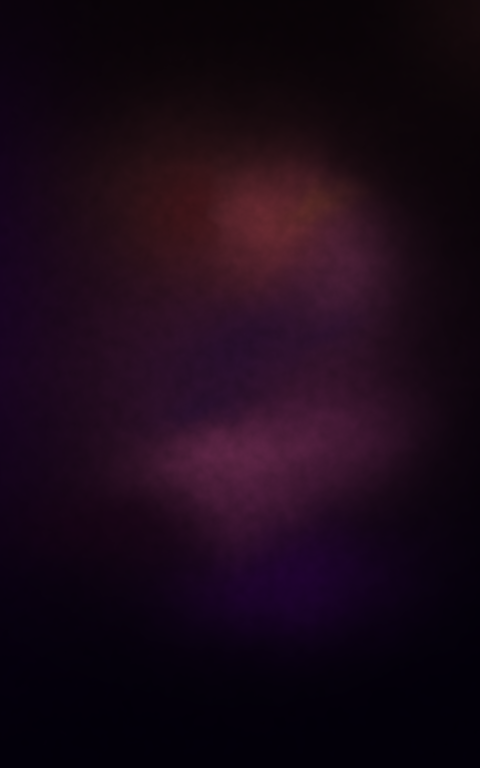
Write a Shadertoy shader that draws this background.

```glsl
const vec3 FLOOR_DARK = vec3(0.010, 0.000, 0.035);
const vec3 ROOF_DARK = vec3(0.034, 0.014, 0.026);
const vec3 SIDE_VIOLET = vec3(0.075, 0.000, 0.135);
const vec3 CORNER_BROWN = vec3(0.100, 0.045, 0.055);
const vec3 PLUM_HAZE = vec3(0.215, 0.075, 0.170);
const vec3 EMBER = vec3(0.220, 0.100, 0.100);
const vec3 DARK_RED = vec3(0.230, 0.070, 0.085);
const vec3 ROSE = vec3(0.420, 0.165, 0.195);
const vec3 COPPER = vec3(0.370, 0.190, 0.135);
const vec3 MAUVE = vec3(0.330, 0.140, 0.245);
const vec3 SHADOW_PURPLE = vec3(0.145, 0.055, 0.170);
const vec3 PINK = vec3(0.375, 0.150, 0.275);
const vec3 BERRY = vec3(0.280, 0.100, 0.225);
const vec3 MAROON_SHADOW = vec3(0.090, 0.015, 0.080);
const vec3 DEEP_VIOLET = vec3(0.135, 0.010, 0.210);

const float WARP_SCALE = 9.0;
const float WARP_AMOUNT = 0.045;
const float FRAY_SCALE = 42.0;
const float FRAY_AMOUNT = 0.026;
const float GRAIN_SCALE = 75.0;
const float GRAIN_AMOUNT = 0.24;

float hash(vec2 p) {
    vec3 q = fract(vec3(p.xyx) * 0.1031);
    q += dot(q, q.yzx + 33.33);
    return fract((q.x + q.y) * q.z);
}

float noise(vec2 p) {
    vec2 cell = floor(p), f = fract(p);
    f = f * f * (3.0 - 2.0 * f);
    float low = mix(hash(cell), hash(cell + vec2(1, 0)), f.x);
    float high = mix(hash(cell + vec2(0, 1)), hash(cell + vec2(1, 1)), f.x);
    return mix(low, high, f.y);
}

// Layered noise centred on zero
float fbm(vec2 p) {
    float sum = 0.0, amplitude = 0.5;
    for (int i = 0; i < 4; i++) {
        sum += amplitude * (noise(p) - 0.5);
        p = mat2(1.6, 1.2, -1.2, 1.6) * p + 17.3;
        amplitude *= 0.5;
    }
    return sum;
}

vec2 fbm2(vec2 p) {
    return vec2(fbm(p + 31.7), fbm(p + 83.1));
}

// Gaussian falloff inside a tilted ellipse
float cloud(vec2 p, vec2 centre, vec2 radius, float tilt) {
    float c = cos(tilt), s = sin(tilt);
    vec2 d = mat2(c, -s, s, c) * (p - centre) / radius;
    return exp(-dot(d, d));
}

void mainImage(out vec4 fragColor, in vec2 fragCoord) {
    // Centred coordinates, one unit is the canvas height
    vec2 p = (fragCoord - 0.5 * iResolution.xy) / iResolution.y;
    vec2 soft = p + WARP_AMOUNT * fbm2(p * WARP_SCALE);
    vec2 frayed = soft + FRAY_AMOUNT * fbm2(p * FRAY_SCALE);

    // Dark surround
    vec3 col = mix(FLOOR_DARK, ROOF_DARK, smoothstep(-0.4, 0.4, p.y));
    col = mix(col, SIDE_VIOLET, 0.9 * cloud(p, vec2(-0.34, 0.10), vec2(0.13, 0.34), 0.0));
    col = mix(col, CORNER_BROWN, 0.8 * cloud(p, vec2(0.32, 0.49), vec2(0.10, 0.11), 0.0));

    // Broad haze and lower violet
    col = mix(col, PLUM_HAZE, 0.95 * cloud(soft, vec2(-0.01, 0.02), vec2(0.24, 0.23), 0.0));
    col = mix(col, DEEP_VIOLET, 0.80 * cloud(soft, vec2(0.065, -0.255), vec2(0.14, 0.075), 0.1));
    col = mix(col, MAROON_SHADOW, 0.75 * cloud(frayed, vec2(-0.175, -0.180), vec2(0.12, 0.055), 0.0));

    // Warm upper glow
    col = mix(col, EMBER, 0.65 * cloud(soft, vec2(-0.05, 0.25), vec2(0.17, 0.11), 0.0));
    col = mix(col, MAUVE, 0.75 * cloud(soft, vec2(0.123, 0.142), vec2(0.075, 0.09), 0.0));
    col = mix(col, ROSE, 0.85 * cloud(soft, vec2(0.033, 0.207), vec2(0.085, 0.075), 0.2));
    col = mix(col, COPPER, 0.55 * cloud(frayed, vec2(0.100, 0.224), vec2(0.055, 0.022), 0.45));
    float redEdge = 1.0 - smoothstep(-0.040, -0.018, frayed.x);
    col = mix(col, DARK_RED, 0.80 * redEdge * cloud(soft, vec2(-0.06, 0.23), vec2(0.06, 0.06), 0.0));

    // Pink band beneath the middle
    col = mix(col, BERRY, 0.65 * cloud(soft, vec2(0.115, -0.060), vec2(0.10, 0.07), 0.1));
    col = mix(col, BERRY, 0.75 * cloud(frayed, vec2(0.026, -0.145), vec2(0.09, 0.06), 0.2));
    col = mix(col, PINK, 0.85 * cloud(frayed, vec2(-0.007, -0.090), vec2(0.12, 0.048), 0.2));

    // Slanted shadow across the middle
    col = mix(col, SHADOW_PURPLE, 0.85 * cloud(frayed, vec2(-0.005, 0.050), vec2(0.13, 0.062), 0.35));
    col = mix(col, SHADOW_PURPLE, 0.80 * cloud(frayed, vec2(-0.050, -0.026), vec2(0.065, 0.026), 0.35));
    col = mix(col, SHADOW_PURPLE, 0.55 * cloud(frayed, vec2(0.120, 0.072), vec2(0.05, 0.02), 0.4));

    // Brushed grain
    col *= 1.0 + GRAIN_AMOUNT * fbm(p * GRAIN_SCALE);
    fragColor = vec4(col, 1.0);
}
```
